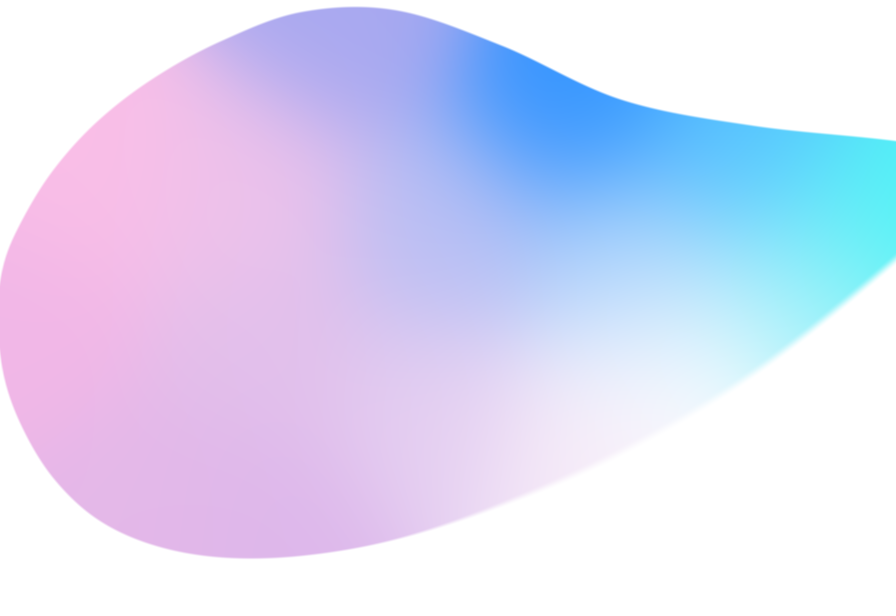
Reproduce this background procedurally as a WebGL 2 fragment shader.

```glsl
#version 300 es
precision highp float;

uniform vec2 u_resolution;
out vec4 fragColor;

#define ASPECT 1.4545
#define SPREAD 0.12
#define EDGE_CRISP 0.0025
#define EDGE_SOFT 0.009
#define TIP_OFFSET 0.0026
#define SPANS 12

const vec3 WHITE = vec3(1.0);
const vec3 PINK = vec3(0.98, 0.745, 0.905);
const vec3 ROSE = vec3(0.945, 0.715, 0.905);
const vec3 BLUSH = vec3(0.93, 0.76, 0.92);
const vec3 ORCHID = vec3(0.895, 0.72, 0.91);
const vec3 LILAC = vec3(0.865, 0.715, 0.92);
const vec3 MAUVE = vec3(0.885, 0.75, 0.92);
const vec3 LAVENDER = vec3(0.895, 0.81, 0.945);
const vec3 MIST = vec3(0.965, 0.92, 0.97);
const vec3 PERIWINKLE = vec3(0.66, 0.66, 0.94);
const vec3 HAZE = vec3(0.73, 0.75, 0.955);
const vec3 BLUE = vec3(0.20, 0.58, 1.0);
const vec3 PALE_BLUE = vec3(0.69, 0.83, 0.985);
const vec3 SKY = vec3(0.33, 0.76, 1.0);
const vec3 CYAN = vec3(0.31, 0.96, 0.96);
const vec3 PALE_CYAN = vec3(0.68, 0.95, 0.98);

// Upper and lower heights of the outline, evenly spaced in sqrt(x)
const vec2 OUTLINE[SPANS + 3] = vec2[](
  vec2(0.390, 0.572), vec2(0.489, 0.489), vec2(0.572, 0.390),
  vec2(0.644, 0.305), vec2(0.725, 0.223), vec2(0.803, 0.157),
  vec2(0.873, 0.115), vec2(0.934, 0.095), vec2(0.981, 0.098),
  vec2(0.983, 0.125), vec2(0.925, 0.182), vec2(0.838, 0.267),
  vec2(0.796, 0.394), vec2(0.771, 0.580), vec2(0.735, 0.810));

// Smooth Catmull-Rom curve through the outline heights
vec2 outlineAt(float x) {
  float k = sqrt((x + TIP_OFFSET) / (1.0 + TIP_OFFSET)) * float(SPANS);
  int i = clamp(int(k), 0, SPANS - 1);
  float t = k - float(i);
  vec2 a = OUTLINE[i], b = OUTLINE[i + 1];
  vec2 c = OUTLINE[i + 2], d = OUTLINE[i + 3];
  return b + 0.5 * t * (c - a + t * (2.0 * a - 5.0 * b + 4.0 * c - d
         + t * (3.0 * (b - c) + d - a)));
}

// Turn a signed height into a distance in canvas heights
float edgeDistance(float h) {
  float slope = length(vec2(dFdx(h), dFdy(h)));
  return h / max(slope * u_resolution.y, 1e-5);
}

// Weighted colour of one soft light
vec4 glow(vec2 p, vec2 center, vec3 color) {
  vec2 d = (p - center) / SPREAD;
  return vec4(color, 1.0) * exp(-0.5 * dot(d, d));
}

// Normalised blend of all the soft lights
vec3 meshColor(vec2 p) {
  vec4 sum = vec4(WHITE, 1.0) * 1e-6;
  // Warm left side
  sum += glow(p, vec2(0.15, 0.72), PINK);
  sum += glow(p, vec2(0.04, 0.47), ROSE);
  sum += glow(p, vec2(0.40, 0.68), BLUSH);
  sum += glow(p, vec2(0.23, 0.17), ORCHID);
  sum += glow(p, vec2(0.44, 0.15), LILAC);
  sum += glow(p, vec2(0.44, 0.43), MAUVE);
  // Middle transition
  sum += glow(p, vec2(0.57, 0.96), PERIWINKLE);
  sum += glow(p, vec2(0.72, 0.62), HAZE);
  sum += glow(p, vec2(0.70, 0.32), LAVENDER);
  sum += glow(p, vec2(0.95, 0.26), MIST);
  // Cool right side
  sum += glow(p, vec2(0.93, 0.83), BLUE);
  sum += glow(p, vec2(1.02, 0.565), PALE_BLUE);
  sum += glow(p, vec2(1.21, 0.755), SKY);
  sum += glow(p, vec2(1.43, 0.65), CYAN);
  sum += glow(p, vec2(1.29, 0.51), PALE_CYAN);
  sum += glow(p, vec2(1.10, 0.38), WHITE);
  return sum.rgb / sum.a;
}

void main() {
  vec2 uv = gl_FragCoord.xy / u_resolution;
  vec2 heights = outlineAt(uv.x);
  float above = edgeDistance(uv.y - heights.y);
  float below = edgeDistance(heights.x - uv.y);

  // The lower edge grows softer toward the right
  float pixel = 1.0 / u_resolution.y;
  float crisp = max(EDGE_CRISP, pixel);
  float soft = max(mix(EDGE_CRISP, EDGE_SOFT, smoothstep(0.4, 0.7, uv.x)), pixel);
  float mask = smoothstep(-crisp, crisp, below) * smoothstep(-soft, soft, above);

  vec3 color = meshColor(vec2(uv.x * ASPECT, uv.y));
  fragColor = vec4(mix(WHITE, color, mask), 1.0);
}
```
